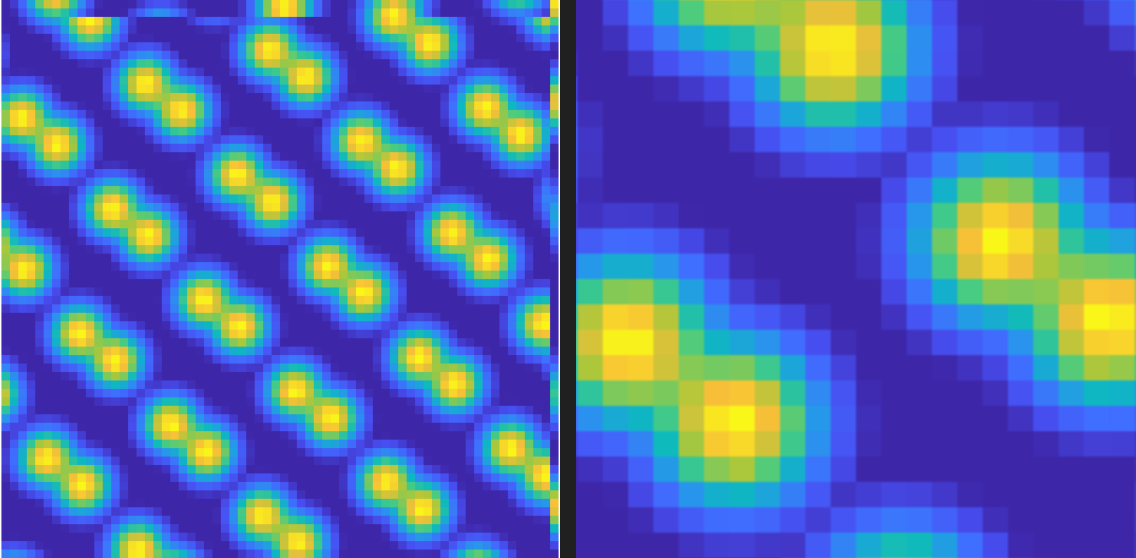
Left, the full canvas; right, a detail of the centre.
Reproduce this pattern procedurally as a Shadertoy shader.

```glsl
const vec2 GRID = vec2(66.0);             // square cells across and down
const float MARGIN = 0.0026;              // white strip at each side, in canvas widths
const float SOFTNESS = 0.16;              // blur between cells, in cells

// Lattice of lobe pairs, measured in cells with y pointing down
const vec2 STEP_A = vec2(10.80, 10.78);
const vec2 STEP_B = vec2(14.71, -3.99);
const vec2 FIRST_LOBE = vec2(17.10, 9.91);
const vec2 PAIR_OFFSET = vec2(4.22, 3.18);
const float LOBE_SIGMA = 2.59;
const float LOBE_CUTOFF = 0.11;
const float MERGE_POWER = 2.5;            // higher makes a deeper waist
const float NOISE = 0.035;

// Displaced scan lines along the top and right
const float SEAM_ROWS = 2.0;
const vec2 SEAM_OFFSET = vec2(1.73, -5.0);
const vec2 SEAM_SPOTS[5] = vec2[5](       // height, strength
    vec2(0.2, 0.95), vec2(12.1, 0.86), vec2(25.4, 0.42),
    vec2(46.5, 0.58), vec2(59.9, 0.88));

const vec3 RAMP[9] = vec3[9](
    vec3(0.242, 0.150, 0.660), vec3(0.278, 0.305, 0.940),
    vec3(0.250, 0.430, 0.998), vec3(0.154, 0.590, 0.922),
    vec3(0.050, 0.725, 0.750), vec3(0.290, 0.800, 0.500),
    vec3(0.670, 0.780, 0.230), vec3(0.970, 0.750, 0.220),
    vec3(0.977, 0.970, 0.090));

float hash(vec2 p) {
    vec3 q = fract(p.xyx * 0.1031);
    q += dot(q, q.yzx + 33.33);
    return fract((q.x + q.y) * q.z);
}

vec3 heatColor(float value) {
    float t = clamp(value, 0.0, 1.0) * 8.0;
    int i = min(int(t), 7);
    return mix(RAMP[i], RAMP[i + 1], t - float(i));
}

float lobe(vec2 d) {
    float g = exp(-dot(d, d) / (2.0 * LOBE_SIGMA * LOBE_SIGMA));
    return max((1.0 + LOBE_CUTOFF) * g - LOBE_CUTOFF, 0.0);
}

// Lobe at the lattice point nearest to p
float latticeLobe(vec2 p) {
    mat2 basis = mat2(STEP_A, STEP_B);
    return lobe(p - basis * round(inverse(basis) * p));
}

float pairField(vec2 p, vec2 offset) {
    float a = latticeLobe(p - FIRST_LOBE);
    float b = latticeLobe(p - FIRST_LOBE - offset);
    return pow(pow(a, MERGE_POWER) + pow(b, MERGE_POWER), 1.0 / MERGE_POWER);
}

float seamField(float y) {
    float field = 0.0;
    for (int i = 0; i < 5; i++)
        field = max(field, SEAM_SPOTS[i].y * lobe(vec2(0.0, y - SEAM_SPOTS[i].x)));
    return field;
}

vec3 cellColor(vec2 cell) {
    cell = clamp(cell, vec2(0.0), GRID - 1.0);
    vec2 p = cell + 0.5;
    float field = pairField(p, cell.y < SEAM_ROWS ? SEAM_OFFSET : PAIR_OFFSET);
    if (cell.x > GRID.x - 1.5) field = seamField(p.y);
    return heatColor(field * (1.0 + NOISE * (hash(cell) - 0.5)));
}

void mainImage(out vec4 fragColor, in vec2 fragCoord) {
    vec2 uv = fragCoord / iResolution.xy;
    vec2 p = GRID * vec2((uv.x - MARGIN) / (1.0 - 2.0 * MARGIN), 1.0 - uv.y);

    // Blend the four cells around the nearest corner
    vec2 corner = floor(p + 0.5);
    vec2 soft = clamp(GRID / iResolution.xy, vec2(SOFTNESS), vec2(1.0));
    vec2 blend = smoothstep(-0.5 * soft, 0.5 * soft, p - corner);
    vec3 upper = mix(cellColor(corner - 1.0), cellColor(corner - vec2(0.0, 1.0)), blend.x);
    vec3 lower = mix(cellColor(corner - vec2(1.0, 0.0)), cellColor(corner), blend.x);
    vec3 color = mix(upper, lower, blend.y);

    // White side strips
    float edge = min(uv.x, 1.0 - uv.x) - MARGIN;
    float pixel = 1.0 / iResolution.x;
    color = mix(vec3(1.0), color, smoothstep(-0.5 * pixel, 0.5 * pixel, edge));
    fragColor = vec4(color, 1.0);
}
```
